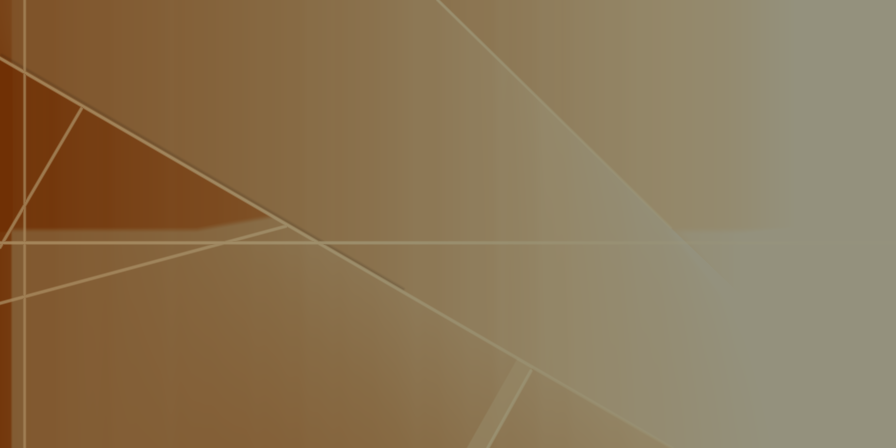
Write a Shadertoy shader that draws this background.

```glsl
// Rust to grey-green gradient split into panels by thin pale crossing lines.

// Colour ramp from deep rust (0) to grey-green (1).
vec3 ramp(float t) {
    vec3 c = mix(vec3(0.44, 0.19, 0.02), vec3(0.49, 0.30, 0.13), smoothstep(-0.05, 0.25, t));
    c = mix(c, vec3(0.53, 0.42, 0.27), clamp((t - 0.2) / 0.36, 0.0, 1.0));
    c = mix(c, vec3(0.58, 0.53, 0.41), clamp((t - 0.56) / 0.25, 0.0, 1.0));
    return mix(c, vec3(0.58, 0.57, 0.49), clamp((t - 0.81) / 0.18, 0.0, 1.0));
}

float hash(float n) {
    return fract(sin(n * 127.1) * 4375.85);
}

float noise(float x) {
    float i = floor(x);
    return mix(hash(i), hash(i + 1.0), smoothstep(0.0, 1.0, x - i));
}

// Signed distance to the line through a and b, positive on its left.
float side(vec2 p, vec2 a, vec2 b) {
    vec2 d = normalize(b - a);
    return dot(p - a, vec2(-d.y, d.x));
}

float segment(vec2 p, vec2 a, vec2 b) {
    vec2 d = b - a;
    return length(p - a - d * clamp(dot(p - a, d) / dot(d, d), 0.0, 1.0));
}

float fill(float d, float soft) {
    return smoothstep(-soft, soft, d);
}

float stroke(vec2 p, vec2 a, vec2 b, float halfWidth, float soft) {
    return 1.0 - fill(segment(p, a, b) - halfWidth, soft);
}

void mainImage(out vec4 fragColor, in vec2 fragCoord) {
    vec2 p = fragCoord / iResolution.y;
    float soft = max(0.0025, 0.75 / iResolution.y);

    // Line end points
    vec2 mainA = vec2(0.0, 0.870), mainB = vec2(1.5, 0.0);
    vec2 upperA = vec2(0.977, 1.0), upperB = vec2(1.497, 0.492);
    vec2 spurA = vec2(1.185, 0.172), spurB = vec2(1.089, 0.0);
    vec2 bandA = vec2(1.154, 0.198), bandB = vec2(1.042, 0.0);
    float horizon = 0.458;
    float post = 0.055;

    // Panel masks
    float mainSide = side(p, mainA, mainB);
    float upperSide = side(p, upperA, upperB);
    float belowMain = fill(-mainSide, soft);
    float belowHorizon = fill(horizon - p.y, soft);
    float lowerLeft = belowMain * belowHorizon;
    float rightOfSpur = fill(side(p, spurA, spurB), soft);
    float wedgeFloor = 0.487 + 0.18 * max(p.x - 0.44, 0.0);
    float wedge = belowMain * fill(p.y - wedgeFloor, 0.008);
    float shelf = belowMain * (1.0 - belowHorizon) * (1.0 - wedge);

    // Tone: horizontal gradient shifted panel by panel
    float tone = 0.24 + 0.5 * p.x - 0.045 * p.x * p.x;
    tone += lowerLeft * (0.06 - 0.16 * (1.0 - p.y / horizon) * smoothstep(0.1, 0.7, p.x));
    tone += 0.05 * shelf;
    tone -= 0.07 * fill(upperSide, soft) * (1.0 - smoothstep(1.6, 1.8, p.x));
    tone += 0.06 * fill(-upperSide, soft) * exp(upperSide * 6.0) * smoothstep(1.0, 1.5, p.x);
    tone += 0.10 * fill(side(p, vec2(1.5, 0.49), vec2(1.667, 0.297)), 0.02)
          * fill(0.485 - p.y, 0.01);
    tone += 0.05 * fill(p.x - 1.79, 0.03);
    tone = mix(tone, 0.01 + 0.4 * p.x, wedge);

    // Left border strips
    tone -= 0.24 * fill(0.026 - p.x, 0.004) * (1.0 - 0.6 * smoothstep(0.6, 1.0, p.y));
    tone += 0.06 * fill(p.x - 0.026, soft) * fill(post - p.x, soft) * fill(0.5 - p.y, 0.03);

    // Faint vertical grain, fading to the right
    tone += 0.025 * (noise(p.x * 42.0) - 0.5) * (1.0 - smoothstep(1.2, 1.8, p.x));
    vec3 color = ramp(tone);

    // Pale band beside the spur, and shadow above the main diagonal
    float band = fill(side(p, bandA, bandB), soft) * (1.0 - rightOfSpur) * belowMain;
    color = mix(color, vec3(0.59, 0.54, 0.41), 0.55 * band);
    float shadow = stroke(p, mainA + vec2(0.004, 0.007), vec2(0.9, 0.355), 0.002, 0.005);
    color *= 1.0 - 0.16 * shadow;

    // Pale lines, fading into the grey side
    float fade = 1.0 - smoothstep(0.5, 1.9, p.x);
    vec3 lineColor = mix(vec3(0.66, 0.54, 0.37), vec3(0.62, 0.60, 0.48), smoothstep(0.0, 1.2, p.x));
    float lines = 0.85 * stroke(p, mainA, mainB, 0.0035, soft);
    lines = max(lines, 0.75 * stroke(p, vec2(post, 0.0), vec2(post, 1.0), 0.003, soft));
    lines = max(lines, 0.9 * stroke(p, vec2(0.0, horizon), vec2(2.0, horizon), 0.0035, soft));
    lines = max(lines, 0.8 * stroke(p, vec2(0.182, 0.758), vec2(0.0, 0.448), 0.0035, soft));
    lines = max(lines, 0.8 * stroke(p, vec2(0.638, 0.495), vec2(0.0, 0.323), 0.0035, soft));
    lines = max(lines, stroke(p, upperA, upperB, 0.003, soft));
    lines = max(lines, stroke(p, spurA, spurB, 0.0035, soft));
    color = mix(color, lineColor, lines * (0.15 + 0.85 * fade));

    fragColor = vec4(color, 1.0);
}
```
